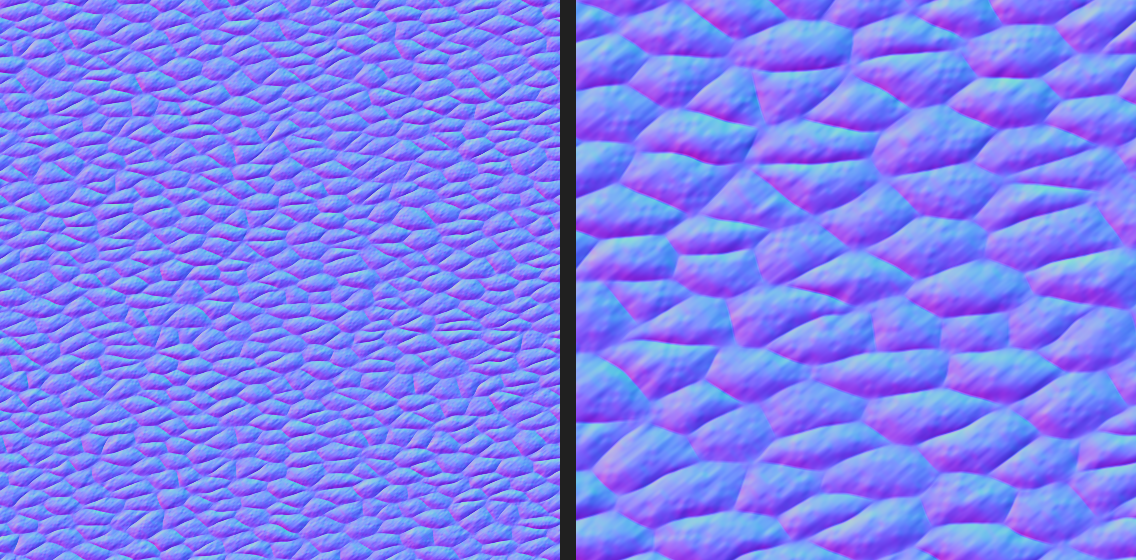
Left, the full canvas; right, a detail of the centre.
A WebGL 2 fragment shader for this texture map:

```glsl
#version 300 es
precision highp float;

uniform vec2 u_resolution;
out vec4 fragColor;

#define ASCENDING vec2(0.047, 0.019)
#define DESCENDING vec2(0.029, -0.020)
#define JITTER vec2(0.78, 0.66)
#define CREASE_SHARPNESS 5.0
#define GRAIN_HEIGHT 0.0088
#define GRAIN_TILT 14.0
#define WARP 0.016
#define WRINKLE_ANGLE 0.68
#define WRINKLE_HEIGHT 0.0016
#define PORE_HEIGHT 0.0007
#define SAMPLE_STEP 0.001

float hash(vec2 p) {
    return fract(sin(dot(p, vec2(127.1, 311.7))) * 43758.5);
}

vec2 hash2(vec2 p) {
    return vec2(hash(p), hash(p + vec2(37.3, 91.7)));
}

float noise(vec2 p) {
    vec2 cell = floor(p);
    vec2 f = p - cell;
    f = f * f * f * (f * (f * 6.0 - 15.0) + 10.0);
    float low = mix(hash(cell), hash(cell + vec2(1, 0)), f.x);
    float high = mix(hash(cell + vec2(0, 1)), hash(cell + vec2(1, 1)), f.x);
    return mix(low, high, f.y);
}

vec2 noise2(vec2 p) {
    return vec2(noise(p), noise(p + vec2(53.1, 17.9))) - 0.5;
}

vec2 seedOf(vec2 cell) {
    return cell + 0.5 + JITTER * (hash2(cell) - 0.5);
}

// Pillow-shaped grains on a skewed lattice, falling to zero at the creases
float grains(vec2 p) {
    mat2 lattice = mat2(ASCENDING, DESCENDING);
    vec2 q = inverse(lattice) * p;
    vec2 base = floor(q);
    vec2 nearestCell = base;
    vec2 toNearest = vec2(8.0);
    for (int j = -1; j <= 1; j++) {
        for (int i = -1; i <= 1; i++) {
            vec2 cell = base + vec2(i, j);
            vec2 toSeed = seedOf(cell) - q;
            if (dot(toSeed, toSeed) < dot(toNearest, toNearest)) {
                toNearest = toSeed;
                nearestCell = cell;
            }
        }
    }

    float pillow = 1.0;
    for (int j = -1; j <= 1; j++) {
        for (int i = -1; i <= 1; i++) {
            if (i == 0 && j == 0) continue;
            vec2 toSeed = seedOf(nearestCell + vec2(i, j)) - q;
            vec2 across = normalize(toSeed - toNearest);
            float edge = max(dot(0.5 * (toSeed + toNearest), across), 0.0);
            pillow *= 1.0 - exp(-CREASE_SHARPNESS * edge);
        }
    }
    float tilt = 1.0 + GRAIN_TILT * (lattice * toNearest).y;
    float swell = mix(0.8, 1.2, hash(nearestCell + 7.7));
    return pillow * tilt * swell;
}

// Fine slanted wrinkles and small pores
float microRelief(vec2 p) {
    float c = cos(WRINKLE_ANGLE), s = sin(WRINKLE_ANGLE);
    vec2 along = vec2(c * p.x + s * p.y, c * p.y - s * p.x);
    float wrinkles = noise(along * vec2(65.0, 150.0));
    float pores = noise(along * vec2(190.0, 270.0) + 31.0);
    return WRINKLE_HEIGHT * wrinkles + PORE_HEIGHT * pores;
}

float height(vec2 p) {
    vec2 warped = p + WARP * noise2(p * 11.0) + 0.25 * WARP * noise2(p * 48.0);
    return GRAIN_HEIGHT * grains(warped) + microRelief(p);
}

void main() {
    vec2 p = gl_FragCoord.xy / u_resolution;

    // Slope by central differences
    vec2 dx = vec2(SAMPLE_STEP, 0.0);
    vec2 dy = dx.yx;
    vec2 slope = vec2(height(p + dx) - height(p - dx),
                      height(p + dy) - height(p - dy)) / (2.0 * SAMPLE_STEP);

    // Encode the normal: red faces left, green faces up
    vec3 normal = normalize(vec3(slope.x, -slope.y, 1.0));
    fragColor = vec4(0.5 + 0.5 * normal, 1.0);
}
```
